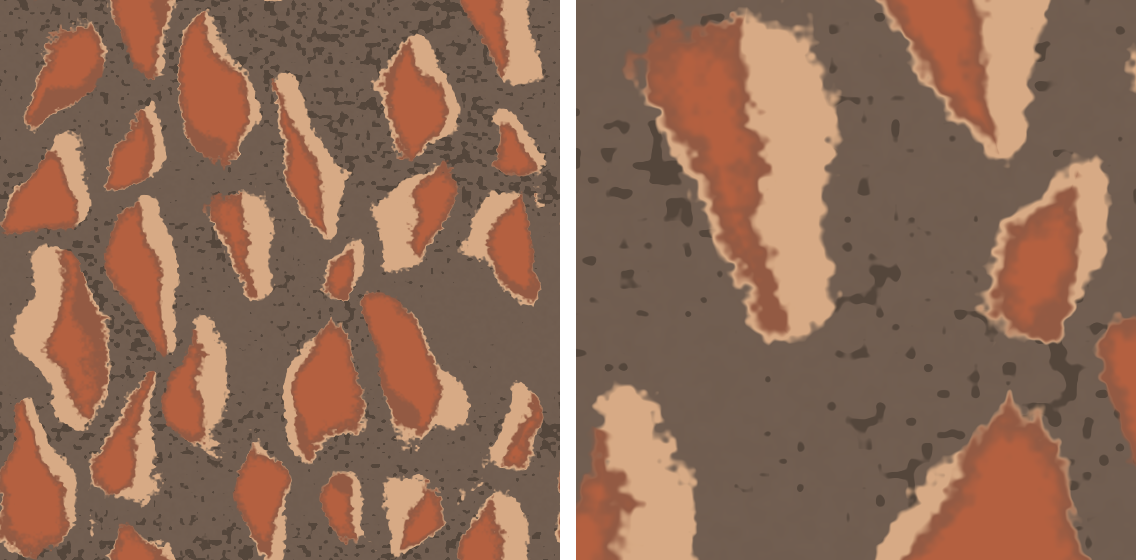
Left, the full canvas; right, a detail of the centre.
Give the GLSL for this pattern, as a Shadertoy shader.

```glsl
// Seamless dry-brush camouflage: upright rust and cream islands on speckled grey-brown ground.

const vec2 GRID = vec2(6.0, 4.0); // columns (even, for the stagger) and rows of islands

vec3 hash3(vec2 cell, uint seed) {
    uvec3 v = uvec3(uvec2(cell), seed) * 1664525u + 1013904223u;
    v.x += v.y * v.z; v.y += v.z * v.x; v.z += v.x * v.y;
    v ^= v >> 16u;
    v.x += v.y * v.z; v.y += v.z * v.x; v.z += v.x * v.y;
    return vec3(v >> 8u) / 16777216.0;
}

vec2 wrapCell(vec2 cell, vec2 period) {
    return floor(mod(cell + 0.5, period));
}

// Value noise that repeats on the unit square
float noise(vec2 p, vec2 period, uint seed) {
    vec2 q = p * period, i = floor(q), f = q - i;
    f = f * f * (3.0 - 2.0 * f);
    float a = hash3(wrapCell(i, period), seed).x;
    float b = hash3(wrapCell(i + vec2(1, 0), period), seed).x;
    float c = hash3(wrapCell(i + vec2(0, 1), period), seed).x;
    float d = hash3(wrapCell(i + vec2(1, 1), period), seed).x;
    return mix(mix(a, b, f.x), mix(c, d, f.x), f.y);
}

float smoothMin(float a, float b, float k) {
    float h = max(k - abs(a - b), 0.0) / k;
    return min(a, b) - 0.25 * h * h * k;
}

// Distance to a capsule whose radius changes from ra to rb
float stroke(vec2 p, vec2 a, vec2 b, float ra, float rb) {
    vec2 ab = b - a;
    float h = clamp(dot(p - a, ab) / dot(ab, ab), 0.0, 1.0);
    return length(p - a - ab * h) - mix(ra, rb, h);
}

// One island: two tapered strokes that meet at a bent waist
float island(vec2 id, vec2 p) {
    vec2 cell = wrapCell(id, GRID);
    vec3 h = hash3(cell, 1u), k = hash3(cell, 2u);
    float stagger = 0.5 * mod(cell.x, 2.0);
    vec2 center = (id + 0.5 + vec2(0.5, 0.6) * (h.xy - 0.5) + vec2(0.0, stagger)) / GRID;
    vec2 axis = vec2(0.11 * (h.z - 0.5), mix(0.07, 0.15, k.x));
    vec2 waist = center + vec2(0.08 * (k.y - 0.5), 0.06 * (h.x - 0.5));
    float r = mix(0.044, 0.072, k.z);
    return smoothMin(stroke(p, center - axis, waist, 0.55 * r, r),
                     stroke(p, waist, center + axis, r, 0.5 * r), 0.03);
}

// Antialiased coverage of a distance field
float cover(float d, float softness) {
    float w = max(softness, 0.75 / iResolution.y);
    return 1.0 - smoothstep(-w, w, d);
}

void mainImage(out vec4 fragColor, in vec2 fragCoord) {
    vec2 uv = fragCoord / iResolution.xy;

    // Wavy outlines
    vec2 p = uv;
    p += 0.055 * (vec2(noise(uv, vec2(9, 8), 3u), noise(uv, vec2(9, 8), 4u)) - 0.5);
    p += 0.020 * (vec2(noise(uv, vec2(23, 19), 5u), noise(uv, vec2(23, 19), 6u)) - 0.5);

    // Nearest and second nearest island
    vec2 base = floor(p * GRID), id = base;
    float near = 9.0, next = 9.0;
    for (int y = -2; y <= 1; y++)
    for (int x = -1; x <= 1; x++) {
        vec2 candidate = base + vec2(x, y);
        float d = island(candidate, p);
        if (d < near) { next = near; near = d; id = candidate; }
        else next = min(next, d);
    }
    // Keep a channel of ground between neighbours
    float blob = -smoothMin(-near, 0.5 * (next - near) - 0.017, 0.018);

    // Bristle grain and slow variation
    float grain = 0.6 * noise(uv, vec2(110, 120), 7u) + 0.4 * noise(uv, vec2(230, 240), 8u) - 0.5;
    float drift = noise(uv, vec2(12, 7), 9u) - 0.5;
    float drift2 = noise(uv, vec2(13, 9), 10u) - 0.5;

    // Paint layers: cream base, rust body, orange core, each pushed aside
    vec3 h = hash3(wrapCell(id, GRID), 11u);
    float side = h.x < 0.7 ? 1.0 : -1.0;
    vec2 push = vec2(side * mix(0.018, 0.045, h.y), 0.09 * (h.z - 0.5));
    float body = island(id, p + push) + 0.035 * drift;
    body = max(body, blob + 0.002 + 0.014 * drift2);
    vec2 corePush = vec2(0.05 * (h.z - 0.5), 0.10 * (h.y - 0.5)) + 0.4 * push;
    float core = max(island(id, p + corePush) + 0.012 + 0.05 * drift2, body + 0.009);

    // Ground with patches of dark specks
    vec3 color = vec3(0.442, 0.367, 0.315) + 0.012 * grain;
    float patches = noise(uv, vec2(5, 9), 12u);
    float dots = 0.8 * noise(uv, vec2(105, 125), 13u) + 0.2 * noise(uv, vec2(210, 190), 14u);
    float speck = smoothstep(0.0, 0.07, dots - 0.92 + 0.37 * patches);
    color = mix(color, vec3(0.30, 0.25, 0.21), 0.8 * speck);

    color = mix(color, vec3(0.845, 0.668, 0.52), cover(blob + 0.014 * grain, 0.0022));
    color = mix(color, vec3(0.575, 0.353, 0.262), cover(body + 0.013 * grain, 0.0030));
    color = mix(color, vec3(0.705, 0.377, 0.252), cover(core + 0.014 * grain, 0.0065));
    fragColor = vec4(color, 1.0);
}
```
